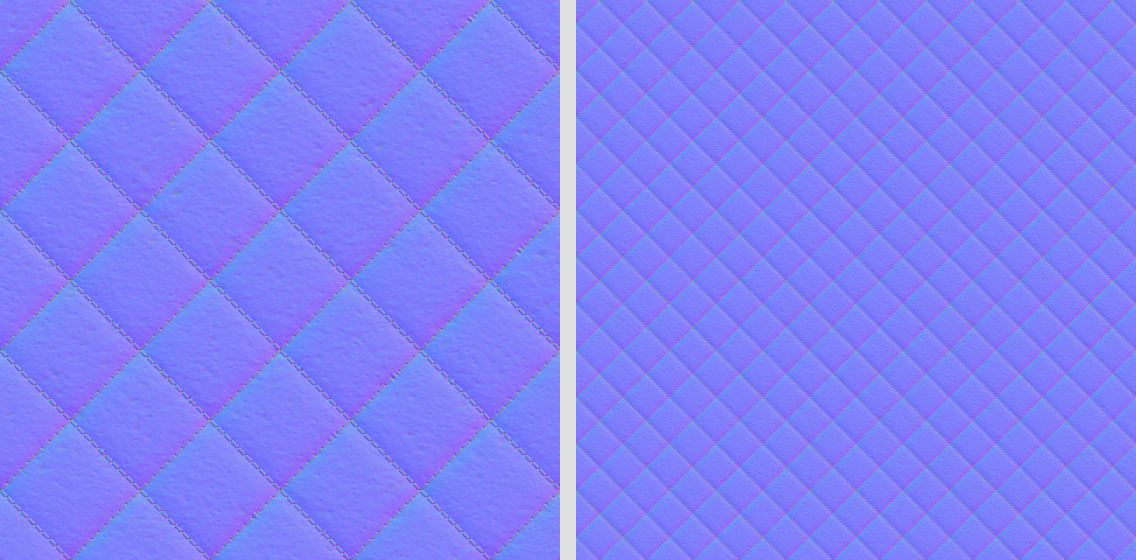
Left, the tile; right, the same tile 3 across and 3 down.
Reproduce this texture map procedurally as a Shadertoy shader.

```glsl
// Tangent-space normal map of diamond-quilted leather with stitched seams.
// A height field of padded panels, fine thread, needle holes, puckers and
// cellular grain is differentiated and encoded; all parts wrap at the edges.

const float REPEATS = 4.0;            // diamonds across and down
const float STITCHES = 10.0;          // stitches per diamond side
// Pairs hold the falling seam first, then the rising one.
const vec2 PAD_SLOPE = vec2(0.25, 0.31);      // panel slope beside a seam
const vec2 THREAD_LIFT = vec2(0.0115, 0.006);
const vec2 SEAM_TINT = vec2(0.52, 0.42);      // strength of the grey seam
const vec3 SEAM_GREY = vec3(0.52, 0.52, 0.60);
const float SEAM_WIDTH = 0.012;
const float PAD_FALLOFF = 0.105;      // reach of that slope, in diamond sides
const float THREAD_RADIUS = 0.0115;
const float HOLE_RADIUS = 0.0095;
const float HOLE_DEPTH = 0.011;
const float PUCKER_CHANCE = 0.3;
const float PUCKER_LIFT = 0.007;
const vec2 GRAIN_FINE = vec2(136.0, 180.0);   // whole cells per canvas
const vec2 GRAIN_COARSE = vec2(62.0, 84.0);
const float GRAIN_SLOPE = 0.08;
const float PIT_SHARE = 0.03;
const float FLECK_DIM = 0.10;         // loss of blue in the pits
const float BLUE_LEVEL = 0.985;
const float STEP = 0.0006;            // finite difference, in canvas widths
const float TAU = 6.2831853;

vec2 hash2(vec2 cell) {
    vec3 p = fract(cell.xyx * vec3(0.1031, 0.1030, 0.0973));
    p += dot(p, p.yzx + 33.33);
    return fract((p.xx + p.yz) * p.zy);
}

// Canvas position to diagonal axes that count diamond sides.
vec2 diagonal(vec2 uv) { return REPEATS * vec2(uv.x + uv.y, uv.x - uv.y); }

// Random pair for a point on the diagonal lattice, equal across canvas edges.
vec2 latticeHash(vec2 q) {
    vec2 canvas = vec2(q.x + q.y, q.x - q.y) / (2.0 * REPEATS);
    return hash2(mod(floor(canvas * 160.0 + 0.5), 160.0) + 7.0);
}

// Wrapping cellular grain: one soft bump per cell, with a few shallow pits.
float grain(vec2 uv, vec2 cells) {
    vec2 p = uv * cells;
    vec2 base = floor(p);
    float height = 0.0;
    for (int j = -1; j <= 1; j++) {
        for (int i = -1; i <= 1; i++) {
            vec2 cell = base + vec2(i, j);
            vec2 rnd = hash2(mod(cell, cells));
            vec2 offset = cell + rnd - p;
            float pick = fract(rnd.x * 17.0 + rnd.y * 31.0);
            float lift = pick < PIT_SHARE ? -1.0 : pick - 0.5;
            height += lift * exp(-4.5 * dot(offset, offset));
        }
    }
    return height;
}

// Slow layered sines with whole frequencies, about -1 to 1.
float waves(vec2 uv) {
    vec2 a = TAU * uv;
    return 0.45 * sin(dot(a, vec2(3.0, 5.0)) + 1.3)
         + 0.35 * sin(dot(a, vec2(-7.0, 4.0)) + 4.1)
         + 0.20 * sin(dot(a, vec2(11.0, 9.0)) + 2.2);
}

// Height around the nearest seam; p is (across, along) in diamond sides.
float seam(vec2 p, bool rising, float padScale) {
    vec2 side = vec2(floor(p.x) + 0.5, floor(p.y + 0.5));
    float across = p.x - side.x;

    // Padding sinks towards the seam.
    float slope = padScale * (rising ? PAD_SLOPE.y : PAD_SLOPE.x);
    float height = -slope * PAD_FALLOFF * exp(-abs(across) / PAD_FALLOFF);

    // Rounded thread with tapered ends, and needle holes between stitches.
    float along = abs(fract(p.y * STITCHES) - 0.5);
    float section = across / THREAD_RADIUS;
    float thread = exp(-section * section) * (1.0 - smoothstep(0.36, 0.49, along));
    height += (rising ? THREAD_LIFT.y : THREAD_LIFT.x) * thread;
    vec2 toHole = vec2(across, (0.5 - along) / STITCHES) / HOLE_RADIUS;
    height -= HOLE_DEPTH * exp(-dot(toHole, toHole));

    // Occasional gathered pucker on one side of a diamond.
    vec2 rnd = latticeHash(rising ? side.yx : side);
    float shift = p.y - side.y - 0.64 * (rnd.y - 0.5);
    vec2 reach = vec2(across / 0.026, shift / 0.04);
    float pucker = step(rnd.x, PUCKER_CHANCE) * exp(-dot(reach, reach));
    return height + PUCKER_LIFT * pucker * cos(shift * 105.0);
}

// Whole surface height in canvas widths.
float surface(vec2 uv) {
    vec2 q = diagonal(uv);
    float wave = waves(uv);
    float quilt = seam(q, false, 1.0 + 0.15 * wave) + seam(q.yx, true, 1.0 - 0.2 * wave);
    float leather = grain(uv, GRAIN_FINE) / GRAIN_FINE.y
                  + 0.7 * grain(uv, GRAIN_COARSE) / GRAIN_COARSE.y;
    return quilt / (REPEATS * sqrt(2.0)) + GRAIN_SLOPE * leather;
}

vec3 encodedNormal(vec2 uv) {
    vec2 slope = vec2(surface(uv + vec2(STEP, 0.0)), surface(uv + vec2(0.0, STEP)));
    slope = (slope - surface(uv)) / STEP;
    vec3 color = 0.5 + 0.5 * normalize(vec3(-slope, 1.0));
    vec2 band = 1.0 - smoothstep(0.5, 1.2, abs(fract(diagonal(uv)) - 0.5) / SEAM_WIDTH);
    band *= SEAM_TINT;
    return mix(color * vec3(1.0, 1.0, BLUE_LEVEL), SEAM_GREY, max(band.x, band.y));
}

void mainImage(out vec4 fragColor, in vec2 fragCoord) {
    vec3 color = vec3(0.0);
    for (int i = 0; i < 4; i++) {     // four samples per pixel
        vec2 jitter = vec2(i & 1, i >> 1) * 0.5 - 0.25;
        color += 0.25 * encodedNormal((fragCoord + jitter) / iResolution.xy);
    }
    float pit = -grain(fragCoord / iResolution.xy, GRAIN_COARSE);
    color.b -= FLECK_DIM * smoothstep(0.5, 1.0, pit);
    fragColor = vec4(color, 1.0);
}
```
